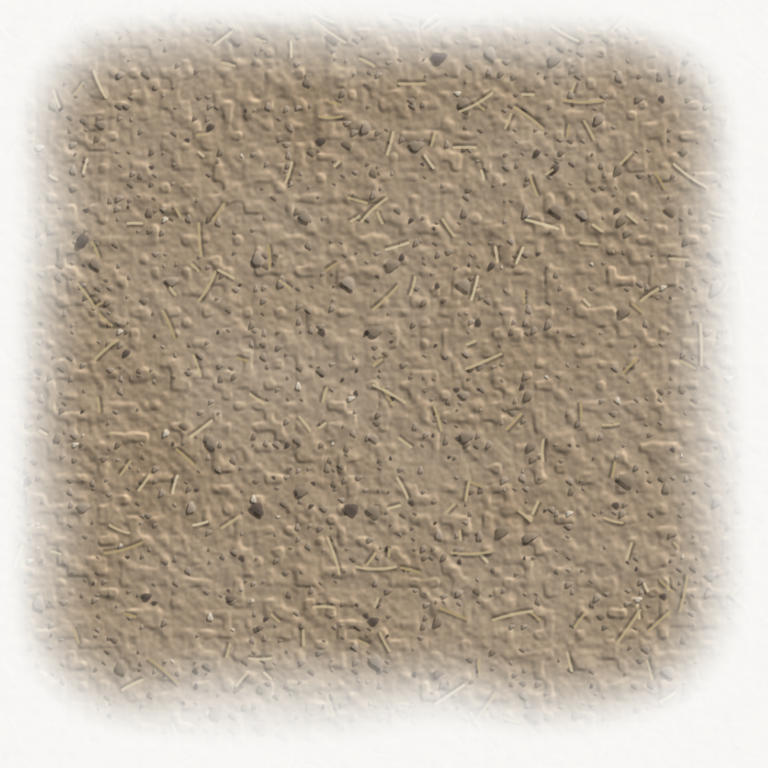
Write a WebGL 1 fragment shader that draws this texture.

```glsl
precision highp float;
// Dry, trodden soil with crumbs, pebbles and bits of straw, fading to white at the rim.
// Wrapped value noise gives a side-lit relief; wrapped cell grids scatter the stones
// and straw; a softened rounded box, warped by noise, does the fade.
uniform vec2 u_resolution;

const vec2 LIGHT = vec2(0.6, 0.8);

float hash(vec2 p) {
  return fract(sin(dot(p, vec2(127.1, 311.7))) * 43758.5453);
}

// Value noise with n cells per side, wrapping at the canvas edges.
float noise(vec2 uv, float n, float seed) {
  vec2 p = uv * n;
  vec2 i = floor(p);
  vec2 f = fract(p);
  f = f * f * (3.0 - 2.0 * f);
  vec2 a = mod(i, n) + seed;
  vec2 b = mod(i + 1.0, n) + seed;
  return mix(mix(hash(a), hash(vec2(b.x, a.y)), f.x),
             mix(hash(vec2(a.x, b.y)), hash(b), f.x), f.y);
}

// Height of the crumbly ground.
float relief(vec2 uv) {
  float clods = smoothstep(0.45, 0.9, noise(uv, 74.0, 3.0));
  return 0.5 * noise(uv, 38.0, 11.0) + 0.5 * clods
       + 0.35 * noise(uv, 110.0, 23.0) + 0.16 * noise(uv, 190.0, 37.0);
}

vec2 rotate(vec2 p, float angle) {
  float c = cos(angle);
  float s = sin(angle);
  return vec2(c * p.x + s * p.y, c * p.y - s * p.x);
}

// Signed distance to a lumpy, elongated stone.
float stoneDistance(vec2 p, float radius, float turn) {
  vec2 q = rotate(p, turn) * vec2(1.0, 1.45);
  float lumps = 0.13 * sin(3.0 * atan(q.y, q.x + 1e-5) + turn * 5.0);
  return length(q) - radius * (0.87 + lumps);
}

// Scatters stones with cast shadows; share is the part of cells holding one.
vec3 addStones(vec3 color, vec2 uv, float n, float share, float seed) {
  vec2 p = uv * n;
  float soft = 0.0022 * n;
  for (int y = -1; y <= 1; y++) {
    for (int x = -1; x <= 1; x++) {
      vec2 cell = floor(p) + vec2(float(x), float(y));
      vec2 id = mod(cell, n) + seed;
      if (hash(id) > share) continue;
      vec2 d = p - cell - 0.2 - 0.6 * vec2(hash(id + 7.3), hash(id + 15.7));
      float size = hash(id + 29.1);
      float radius = mix(0.17, 0.42, size * size);
      float turn = 6.2832 * hash(id + 41.9);
      float shadow = stoneDistance(d + LIGHT * radius * 0.5, radius, turn);
      color *= 1.0 - 0.42 * smoothstep(soft, -soft, shadow);
      float tint = hash(id + 53.3);
      vec3 tone = mix(vec3(0.52, 0.46, 0.385), vec3(0.69, 0.63, 0.565), tint);
      tone = mix(tone, vec3(0.36, 0.32, 0.29), step(tint, 0.08));
      tone = mix(tone, vec3(0.83, 0.79, 0.72), step(0.95, tint));
      tone *= 1.0 + 0.24 * clamp(dot(d, LIGHT) / radius, -1.0, 1.0);
      float body = stoneDistance(d, radius, turn);
      color = mix(color, tone, 0.85 * smoothstep(soft, -soft, body));
    }
  }
  return color;
}

// Scatters thin, slightly bent straws.
vec3 addStraw(vec3 color, vec2 uv, float n, float share, float seed) {
  vec2 p = uv * n;
  for (int y = -1; y <= 1; y++) {
    for (int x = -1; x <= 1; x++) {
      vec2 cell = floor(p) + vec2(float(x), float(y));
      vec2 id = mod(cell, n) + seed;
      if (hash(id) > share) continue;
      vec2 d = p - cell - vec2(hash(id + 3.7), hash(id + 9.1));
      d = rotate(d, 6.2832 * hash(id + 17.3));
      float reach = mix(0.1, 0.45, hash(id + 33.7));
      d.y += 0.5 * d.x * d.x * (hash(id + 45.1) - 0.5);
      d.x -= clamp(d.x, -reach, reach);
      float blade = smoothstep(0.0032, 0.0004, length(d) / n);
      float shade = smoothstep(0.004, 0.0, length(d + vec2(0.0, 0.0035 * n)) / n);
      vec3 tone = mix(vec3(0.68, 0.60, 0.43), vec3(0.86, 0.80, 0.67), hash(id + 61.3));
      color = mix(color * (1.0 - 0.22 * shade), tone, 0.8 * blade);
    }
  }
  return color;
}

void main() {
  vec2 uv = gl_FragCoord.xy / u_resolution;

  // Ground: broad stains, then relief lit from the upper right.
  float stains = 0.6 * noise(uv, 6.0, 71.0) + 0.4 * noise(uv, 15.0, 83.0);
  vec3 color = mix(vec3(0.575, 0.50, 0.405), vec3(0.665, 0.60, 0.52), stains);
  float slope = relief(uv) - relief(uv + 0.004 * LIGHT);
  color *= 1.0 + slope * mix(1.0, 0.5, stains);
  color *= 0.97 + 0.06 * noise(uv, 240.0, 97.0);

  // Debris, from fine to coarse.
  color = addStones(color, uv, 68.0, 0.30, 107.0);
  color = addStones(color, uv, 34.0, 0.20, 211.0);
  color = addStraw(color, uv, 30.0, 0.15, 307.0);
  color = addStraw(color, uv, 17.0, 0.22, 401.0);

  // Fade to white, complete at the canvas edges.
  vec2 q = abs(uv - vec2(0.487, 0.52)) - vec2(0.433, 0.43) + 0.14;
  float rim = length(max(q, 0.0)) + min(max(q.x, q.y), 0.0) - 0.14;
  rim += 0.035 * (noise(uv, 7.0, 503.0) - 0.5);
  vec2 margin = min(uv, 1.0 - uv);
  float cover = smoothstep(0.06, -0.075, rim);
  cover *= smoothstep(0.0, 0.05, min(margin.x, margin.y));
  color = mix(vec3(0.985, 0.984, 0.978), color, 0.04 + 0.96 * cover);
  gl_FragColor = vec4(color, 1.0);
}
```
